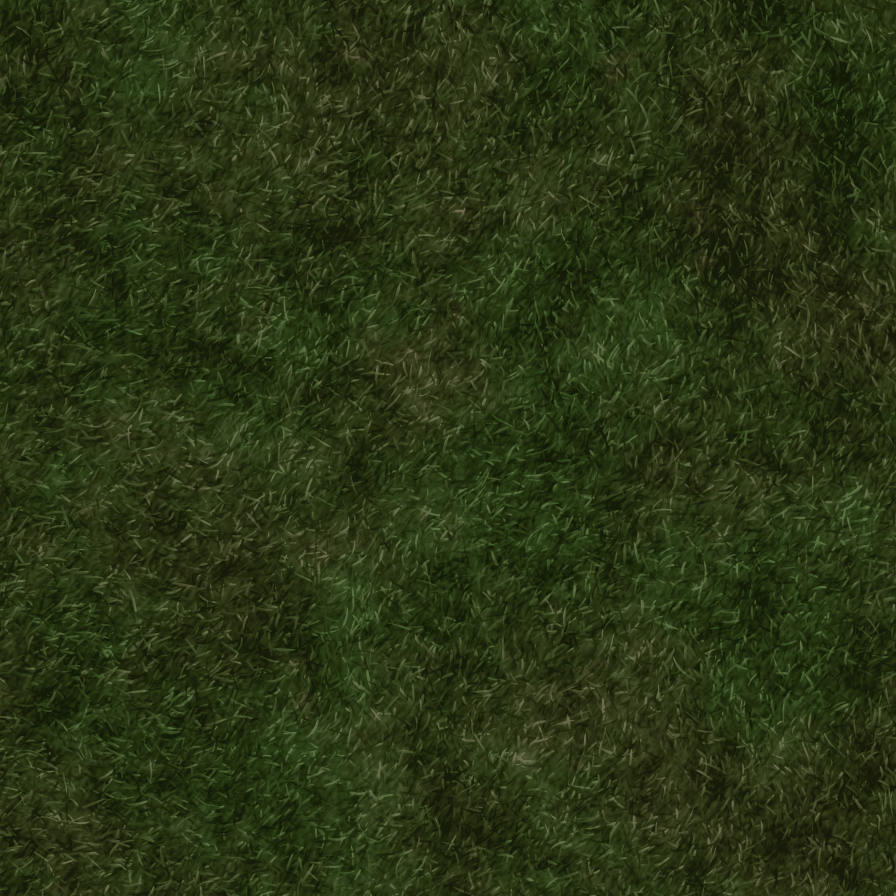
Write a WebGL 1 fragment shader that draws this texture.

```glsl
precision highp float;
uniform vec2 u_resolution;

vec2 hash2(vec2 p) {
  p = vec2(dot(p, vec2(127.1, 311.7)), dot(p, vec2(269.5, 183.3)));
  return fract(sin(p) * 43758.5453);
}

float cornerRamp(vec2 cell, vec2 offset) {
  return dot(hash2(cell) * 2.0 - 1.0, offset);
}

float gradientNoise(vec2 p) {
  vec2 i = floor(p), f = fract(p);
  vec2 u = f * f * f * (f * (f * 6.0 - 15.0) + 10.0);
  vec2 e = vec2(1.0, 0.0);
  float low = mix(cornerRamp(i, f), cornerRamp(i + e, f - e), u.x);
  float high = mix(cornerRamp(i + e.yx, f - e.yx), cornerRamp(i + 1.0, f - 1.0), u.x);
  return mix(low, high, u.y);
}

float fbm(vec2 p) {
  float sum = 0.0, amplitude = 1.0;
  for (int i = 0; i < 4; i++) {
    sum += amplitude * gradientNoise(p);
    p = mat2(1.6, 1.2, -1.2, 1.6) * p + 7.3;
    amplitude *= 0.55;
  }
  return sum;
}

// One layer of slightly curved blades; surface holds tone and dryness
vec2 addBlades(vec2 surface, vec2 p, float layer, float lean, float pixel) {
  float size = 0.019;
  vec2 grid = p / size + layer * vec2(0.37, 0.61);
  vec2 home = floor(grid);
  for (int y = -1; y <= 1; y++) {
    for (int x = -1; x <= 1; x++) {
      vec2 cell = home + vec2(float(x), float(y));
      vec2 seed = cell + layer * 57.0;
      vec2 place = hash2(seed);
      vec2 look = hash2(seed + 19.7);
      vec2 form = hash2(seed + 83.1);
      float angle = lean + (place.x + form.x - 1.0) * 1.7;
      vec2 along = vec2(cos(angle), sin(angle));
      vec2 d = (grid - cell - place) * size;
      vec2 q = vec2(dot(d, along), dot(d, vec2(-along.y, along.x)));
      float reach = mix(0.005, 0.017, form.y * form.y);
      float t = q.x / reach;
      q.y += (look.y - 0.5) * 0.3 * reach * (t * t - 0.3);
      float halfWidth = mix(0.0009, 0.0017, place.y) * (1.0 - 0.6 * t * t);
      float soft = max(pixel * 0.5, 0.0008);
      float cover = 1.0 - smoothstep(halfWidth - soft, halfWidth + soft, abs(q.y));
      cover *= 1.0 - smoothstep(0.65, 1.0, abs(t));
      float tone = mix(0.05, 1.05, pow(look.x, 2.0));
      tone *= 0.9 + 0.25 * t + 0.12 * clamp(q.y / halfWidth, -1.0, 1.0);
      surface = mix(surface, vec2(tone, form.x), cover * 0.78);
    }
  }
  return surface;
}

// Shadow, leaf and sunlit tip colours
vec3 grassColor(float tone) {
  vec3 c = mix(vec3(0.08, 0.105, 0.03), vec3(0.14, 0.18, 0.055), smoothstep(0.0, 0.3, tone));
  c = mix(c, vec3(0.185, 0.24, 0.095), smoothstep(0.25, 0.48, tone));
  c = mix(c, vec3(0.25, 0.30, 0.15), smoothstep(0.45, 0.7, tone));
  return mix(c, vec3(0.38, 0.43, 0.27), smoothstep(0.68, 1.05, tone));
}

void main() {
  vec2 p = gl_FragCoord.xy / u_resolution.y;
  float pixel = 1.0 / u_resolution.y;

  // Broad lie of the grass, broken into tufts
  float lean = 0.5 + 0.75 * p.x + 0.35 * p.y + 1.6 * gradientNoise(p * 3.5 + 4.0);
  lean += 1.1 * gradientNoise(p * 15.0 + 9.0);

  // Fine matted undergrowth
  vec2 strand = mat2(0.6, -0.8, 0.8, 0.6) * p;
  float mat = gradientNoise(strand * vec2(75.0, 210.0) + 2.0 * gradientNoise(p * 22.0));
  vec2 surface = vec2(0.26 + 0.4 * mat, 0.5);
  for (int i = 0; i < 9; i++) {
    surface = addBlades(surface, p, float(i) + 1.0, lean, pixel);
  }

  // Clumps, hollows and grain
  float tone = 0.40 + 1.15 * (surface.x - 0.33);
  tone += 0.3 * fbm(p * 9.0 + 31.0) + 0.3 * gradientNoise(p * 42.0);
  tone += 0.22 * gradientNoise(p * 170.0 + 5.0);
  tone += 0.22 * gradientNoise(p * 3.0 + 17.0);

  // Lush green against dry olive, with a few bare spots
  float patches = fbm(p * 4.0 + 12.0) + 0.35 * fbm(p * 24.0);
  float dry = smoothstep(-0.45, 0.5, patches + 0.5 * (surface.y - 0.5));
  float bare = smoothstep(0.36, 0.75, fbm(p * 7.0 + 53.0) + 0.25 * fbm(p * 40.0));
  vec3 color = grassColor(clamp(tone + 0.14 * bare, 0.0, 1.05));
  color *= mix(vec3(0.91, 1.02, 0.94), vec3(1.11, 0.98, 1.12), dry);
  color = mix(color, color * vec3(1.3, 1.0, 1.3), bare * 0.8);
  gl_FragColor = vec4(color, 1.0);
}
```
